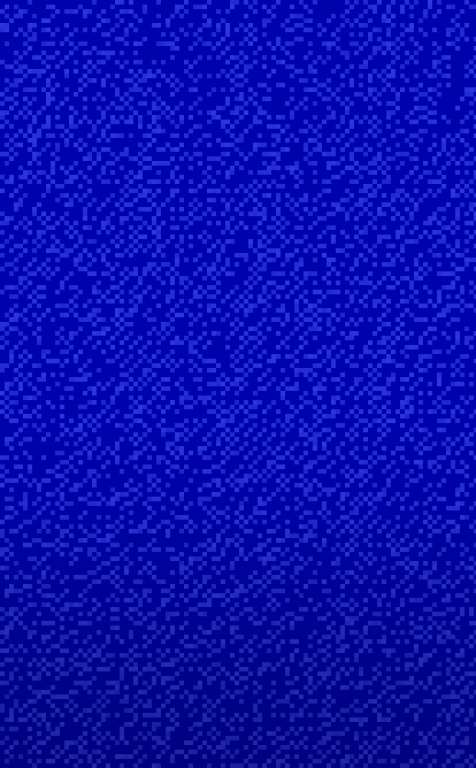
Write a Shadertoy shader that draws this texture.

```glsl
// Blue pixel-mosaic: scattered light square cells on a deep blue ground, darker toward the bottom.

const float ROWS = 167.0;       // cells along the canvas height
const float LIT_LEVEL = 0.30;   // scatter value above which a cell is lit
const vec3 GROUND = vec3(0.0, 0.008, 0.675);
const vec3 LIGHT = vec3(0.175, 0.215, 0.89);

float hash(vec2 p) {
    return fract(sin(dot(p, vec2(127.1, 311.7))) * 43758.5453);
}

// Sum of the hashes of the two cells on opposite sides of a cell
float pairSum(vec2 cell, vec2 side) {
    return hash(cell + side) + hash(cell - side);
}

// Even scatter: neighbours repel, except along the rising diagonal
float scatter(vec2 cell) {
    return hash(cell)
        - 0.15 * pairSum(cell, vec2(1.0, 0.0))
        - 0.30 * pairSum(cell, vec2(0.0, 1.0))
        + 0.15 * pairSum(cell, vec2(1.0, 1.0))
        - 0.10 * pairSum(cell, vec2(1.0, -1.0));
}

// Brightness of one cell: zero for ground, slightly varied when lit
float cellLight(vec2 cell, float level) {
    float tone = mix(0.68, 1.0, hash(cell + 71.3));
    return step(level, scatter(cell)) * tone;
}

// Cell mosaic, box filtered over one pixel for smooth edges
float mosaic(vec2 p, float pixelSize, float level) {
    vec2 corner = floor(p - 0.5);
    vec2 offset = fract(p - 0.5) - 0.5;
    vec2 blend = clamp(offset / pixelSize + 0.5, 0.0, 1.0);
    float low = mix(cellLight(corner, level),
                    cellLight(corner + vec2(1.0, 0.0), level), blend.x);
    float high = mix(cellLight(corner + vec2(0.0, 1.0), level),
                     cellLight(corner + vec2(1.0, 1.0), level), blend.x);
    return mix(low, high, blend.y);
}

// Vertical falloff: full in the upper part, dim at the foot
float shade(float height) {
    return mix(0.74, 1.0, smoothstep(-0.05, 0.5, height));
}

void mainImage(out vec4 fragColor, in vec2 fragCoord) {
    vec2 uv = fragCoord / iResolution.y;
    float lit = mosaic(uv * ROWS, ROWS / iResolution.y, LIT_LEVEL);
    vec3 color = mix(GROUND, LIGHT, lit) * shade(uv.y);
    fragColor = vec4(color, 1.0);
}
```
